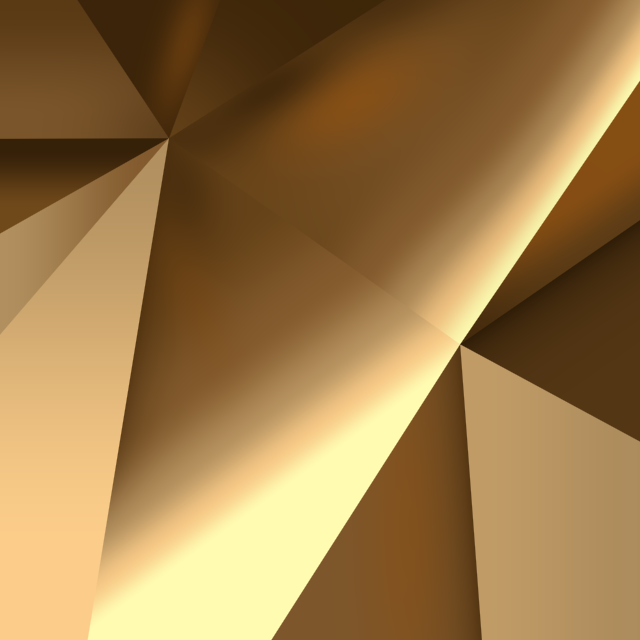
Reproduce this background procedurally as a WebGL 2 fragment shader.

```glsl
#version 300 es
precision highp float;
uniform vec2 u_resolution;
out vec4 outColor;

const float PI = 3.14159265;
const vec3 DARK = vec3(0.23, 0.14, 0.035);
const vec3 DEEP = vec3(0.40, 0.26, 0.095);
const vec3 BROWN = vec3(0.52, 0.36, 0.18);
const vec3 AMBER = vec3(0.55, 0.32, 0.08);
const vec3 TAN = vec3(0.73, 0.59, 0.39);
const vec3 CREAM = vec3(0.97, 0.79, 0.53);
const vec3 PALE = vec3(1.0, 0.99, 0.70);

// Angle of a direction, counted counterclockwise from a start angle
float sweep(vec2 d, float start) {
  return mod(atan(d.y, d.x) - start, 2.0 * PI);
}

// Smooth mask of everything swept past the ray from apex to target
float past(vec2 p, vec2 apex, vec2 target, float start, float pixel) {
  float turn = sweep(p - apex, start) - sweep(target - apex, start);
  return clamp(turn * length(p - apex) / pixel + 0.5, 0.0, 1.0);
}

// Signed distance to a line, positive on its left
float lineSide(vec2 p, vec2 a, vec2 b) {
  vec2 d = normalize(b - a);
  return d.x * (p.y - a.y) - d.y * (p.x - a.x);
}

// Soft rotated ellipse
float smudge(vec2 p, vec2 center, vec2 radius, float angle) {
  float c = cos(angle), s = sin(angle);
  vec2 d = p - center;
  vec2 q = vec2(c * d.x + s * d.y, c * d.y - s * d.x) / radius;
  return exp(-dot(q, q));
}

// Metal tone from shadow to highlight
vec3 metal(float v) {
  vec3 c = mix(DEEP, BROWN, smoothstep(-0.42, -0.18, v));
  c = mix(c, TAN, smoothstep(-0.21, -0.05, v));
  c = mix(c, CREAM, smoothstep(-0.08, 0.01, v));
  return mix(c, PALE, smoothstep(-0.005, 0.065, v));
}

// Broad band above the crease
vec3 upperBand(vec2 p, vec2 a, vec2 b) {
  float edge = max(lineSide(p, b, vec2(1.0, 0.874)), 0.0);
  float spread = 1.0 + 0.65 * smudge(p, b, vec2(0.22), 0.0);
  vec3 c = metal(0.065 - 2.0 * edge / spread);
  c = mix(c, BROWN * 0.95, 0.6 * smudge(p, vec2(0.66, 0.80), vec2(0.28, 0.16), 0.95));
  c = mix(c, AMBER, 0.8 * smudge(p, vec2(0.545, 0.845), vec2(0.13, 0.065), 0.5));
  c = mix(c, DARK, 0.85 * smudge(p, vec2(0.42, 0.86), vec2(0.13, 0.045), 0.55));
  c = mix(c, DARK, 0.65 * smudge(p, vec2(0.60, 1.0), vec2(0.17, 0.055), 0.3));
  return mix(c, DARK, 0.5 * smudge(p, a, vec2(0.12, 0.05), 0.0));
}

// Broad band below the crease
vec3 lowerBand(vec2 p, vec2 a) {
  vec3 c = metal(0.73 * p.x - p.y - 0.029);
  c = mix(c, AMBER * 0.9, 0.4 * smudge(p, vec2(0.29, 0.56), vec2(0.05, 0.13), 0.35));
  float edge = max(lineSide(p, vec2(0.137, 0.0), a) * -1.0, 0.0);
  float shade = exp(-edge / 0.035) * smoothstep(0.12, 0.36, p.y);
  c = mix(c, DARK * 1.15, 0.6 * shade);
  return mix(c, DARK, 0.5 * smudge(p, vec2(0.29, 0.70), vec2(0.05, 0.09), 0.2));
}

void main() {
  vec2 p = gl_FragCoord.xy / u_resolution;
  float pixel = 1.2 / min(u_resolution.x, u_resolution.y);
  vec2 a = vec2(0.264, 0.784), b = vec2(0.719, 0.462);

  // Two bands meeting at the crease between the fan centers
  float above = clamp(lineSide(p, a, b) / pixel + 0.5, 0.0, 1.0);
  vec3 bands = mix(lowerBand(p, a), upperBand(p, a, b), above);

  // Right fan
  vec3 column = mix(BROWN * 0.94, AMBER, 0.55 * smudge(p, vec2(0.64, 0.17), vec2(0.07, 0.28), 0.0));
  float columnEdge = lineSide(p, vec2(0.753, 0.0), b);
  column = mix(column, DARK * 1.2, 0.75 * exp(-max(columnEdge, 0.0) / 0.04));
  vec3 sand = mix(TAN * 1.03, TAN * 0.93, smoothstep(0.75, 1.0, p.x));
  float ridge = lineSide(p, b, vec2(1.0, 0.656));
  vec3 shadow = mix(DEEP * 0.82, DARK * 0.8, exp(-abs(ridge) / 0.045));
  vec3 copper = mix(DEEP * 0.9, AMBER * 0.95, smoothstep(0.0, 0.09, ridge));
  copper = mix(copper, DARK, 0.7 * smudge(p, b, vec2(0.13), 0.0));
  vec3 color = mix(bands, column, past(p, b, vec2(0.424, 0.0), -PI, pixel));
  color = mix(color, sand, past(p, b, vec2(0.753, 0.0), -PI, pixel));
  color = mix(color, shadow, past(p, b, vec2(1.0, 0.310), -PI, pixel));
  color = mix(color, copper, past(p, b, vec2(1.0, 0.656), -PI, pixel));
  color = mix(color, bands, past(p, b, vec2(1.0, 0.874), -PI, pixel));
  vec3 base = color;

  // Left fan
  vec3 slate = mix(DARK * 1.05, DEEP * 0.95, smudge(p, a, vec2(0.15), 0.0));
  vec3 umber = mix(DARK, AMBER * 0.85, 0.65 * smudge(p, vec2(0.29, 0.93), vec2(0.035, 0.12), -0.3));
  vec3 bronze = mix(BROWN * 0.92, DEEP * 0.88, smoothstep(0.82, 0.99, p.y));
  bronze = mix(bronze, DARK, 0.4 * smudge(p, a, vec2(0.10), 0.0));
  vec3 fold = mix(DEEP * 1.1, DARK * 0.9, smoothstep(0.67, 0.77, p.y));
  vec3 strip = mix(TAN * 0.95, BROWN * 0.98, smoothstep(0.0, 0.24, p.x));
  vec3 sheet = mix(CREAM * 1.02, TAN * 0.95, smoothstep(0.12, 0.80, p.y));
  color = mix(color, slate, past(p, a, vec2(0.602, 1.0), 0.0, pixel));
  color = mix(color, umber, past(p, a, vec2(0.344, 1.0), 0.0, pixel));
  color = mix(color, bronze, past(p, a, vec2(0.121, 1.0), 0.0, pixel));
  color = mix(color, fold, past(p, a, vec2(0.0, 0.783), 0.0, pixel));
  color = mix(color, strip, past(p, a, vec2(0.0, 0.635), 0.0, pixel));
  color = mix(color, sheet, past(p, a, vec2(0.0, 0.477), 0.0, pixel));
  color = mix(color, base, past(p, a, vec2(0.137, 0.0), 0.0, pixel));

  outColor = vec4(color, 1.0);
}
```
